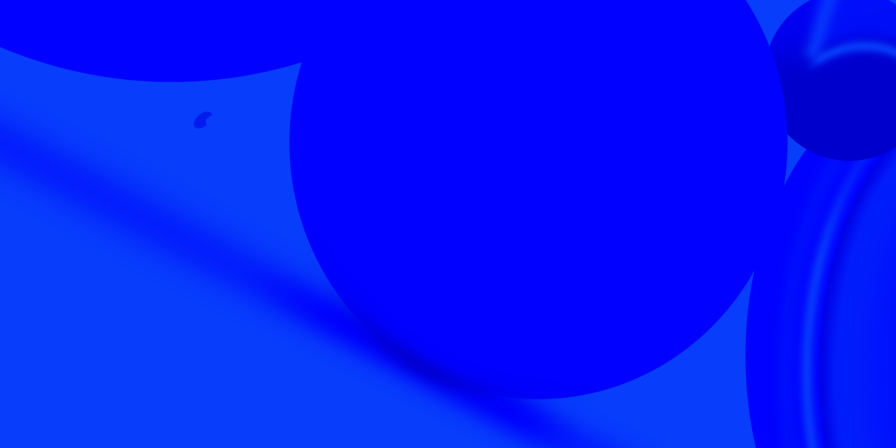
Give the GLSL for this background, as a Shadertoy shader.

```glsl
#define SKY vec3(0.03, 0.24, 0.99)
#define BLUE vec3(0.0, 0.005, 0.995)
#define SHADE vec3(0.0, 0.07, 0.985)
#define NAVY vec3(0.0, 0.0, 0.80)
#define DISC_CENTER vec2(1.202, 0.682)
#define DISC_RADII vec2(0.556, 0.573)
#define BALL_CENTER vec2(1.896, 0.831)
#define BALL_RADIUS 0.19
#define SHADOW_WIDTH 0.048

// Approximate signed distance to an axis-aligned ellipse
float ellipse(vec2 p, vec2 radii) {
    float k = length(p / radii);
    return k * (k - 1.0) / max(length(p / (radii * radii)), 1e-4);
}

float segment(vec2 p, vec2 a, vec2 b) {
    vec2 d = b - a;
    return length(p - a - d * clamp(dot(p - a, d) / dot(d, d), 0.0, 1.0));
}

float cover(float d) {
    float aa = 0.8 / iResolution.y;
    return 1.0 - smoothstep(-aa, aa, d);
}

float bell(float d, float width) {
    return exp(-d * d / (width * width));
}

// Long soft shadow falling to the right, with a denser core
vec3 ground(vec2 p) {
    vec2 along = normalize(vec2(1.25, -0.659));
    vec2 q = p - vec2(0.0, 0.682);
    float t = dot(q, along);
    float across = dot(q, vec2(-along.y, along.x));
    float width = mix(SHADOW_WIDTH, 0.04, smoothstep(0.3, 1.2, t));
    vec3 col = mix(SKY, SHADE, 0.72 * bell(across, width * 1.25));
    float core = smoothstep(0.58, 0.88, t) * (1.0 - smoothstep(1.28, 1.48, t));
    return mix(col, BLUE, core * bell(across, 0.04));
}

// Small leaf-shaped fleck
float fleck(vec2 p) {
    p = mat2(0.77, -0.64, 0.64, 0.77) * (p - vec2(0.453, 0.732));
    float leaf = ellipse(p, vec2(0.024, 0.014));
    float bite = ellipse(p - vec2(0.014, -0.012), vec2(0.014, 0.009));
    return cover(max(leaf, -bite));
}

// Rounded rim with a bright line and a shaded inner face
vec3 rimColor(vec2 p) {
    float inner = ellipse(p - vec2(2.161, 0.167), vec2(0.333, 0.599));
    vec3 col = mix(BLUE, SHADE, 0.7 * bell(inner - 0.075, 0.022));
    float fade = 1.0 - 0.5 * smoothstep(0.4, 0.64, p.y);
    col = mix(col, SKY, 0.85 * fade * bell(inner - 0.027, 0.015));
    vec3 face = mix(vec3(0.0, 0.01, 0.91), vec3(0.005, 0.11, 0.985),
                    smoothstep(0.0, 0.045, -inner));
    face = mix(face, BLUE, 0.45 * smoothstep(0.06, 0.18, -inner));
    return mix(col, face, 1.0 - smoothstep(-0.004, 0.004, inner));
}

// Dark ball with curved reflections near its top
vec3 ballColor(vec2 p) {
    vec2 q = p - BALL_CENTER;
    vec3 col = mix(NAVY, BLUE, 0.75 * smoothstep(0.0, 0.16, q.y - 0.25 * q.x));
    float bend = p.x - 1.93;
    float arc = p.y - 0.897 + 2.8 * bend * bend;
    float start = smoothstep(1.795, 1.84, p.x);
    col = mix(col, SHADE, 0.8 * start * smoothstep(0.0, 0.05, arc));
    col = mix(col, SKY, 0.9 * start * bell(arc, 0.014));
    float streak = segment(p, vec2(1.858, 1.02), vec2(1.815, 0.885));
    return mix(col, SKY, 0.75 * bell(streak, 0.02));
}

void mainImage(out vec4 fragColor, in vec2 fragCoord) {
    vec2 p = fragCoord / iResolution.y;
    p.x *= 2.0 * iResolution.y / iResolution.x;

    vec3 col = ground(p);
    col = mix(col, vec3(0.0, 0.08, 0.92), 0.85 * fleck(p));

    // Upper left dome
    col = mix(col, BLUE, cover(length(p - vec2(0.383, 1.794)) - 0.977));

    // Right-hand rim and ball
    float rim = ellipse(p - vec2(2.083, 0.206), vec2(0.419, 0.625));
    col = mix(col, rimColor(p), cover(rim));
    col = mix(col, ballColor(p), cover(length(p - BALL_CENTER) - BALL_RADIUS));

    // Large disc with a dark crease at its lower left edge
    vec2 q = p - DISC_CENTER;
    float disc = ellipse(q, DISC_RADII);
    col = mix(col, BLUE, cover(disc));
    float angle = atan(q.y, q.x) + 2.07;
    float crease = bell(angle, 0.32) * bell(disc + 0.005, 0.024);
    col = mix(col, NAVY, 0.85 * crease);

    fragColor = vec4(col, 1.0);
}
```
